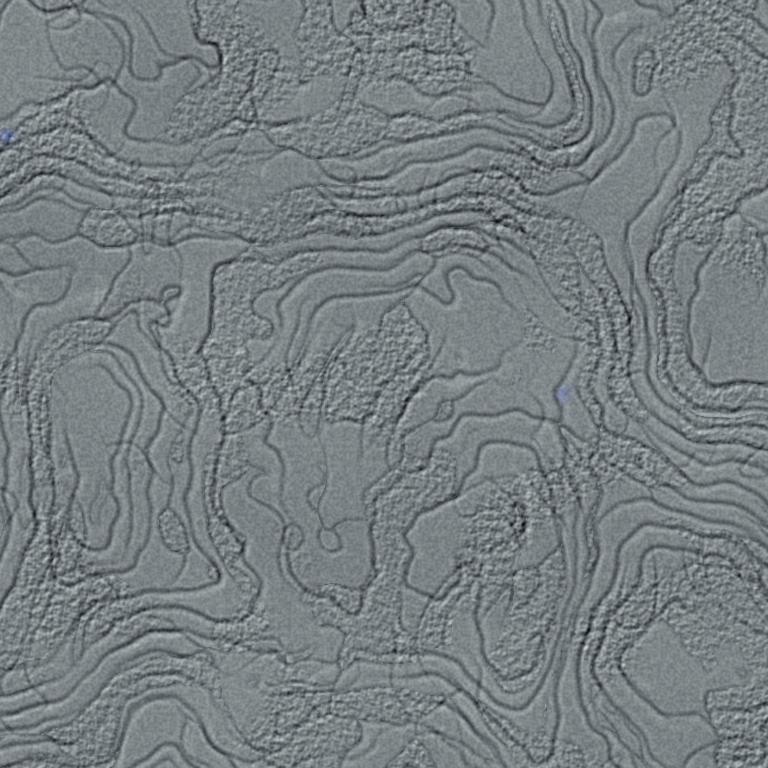
Write a WebGL 2 fragment shader that draws this texture.

```glsl
#version 300 es
precision highp float;

uniform vec2 u_resolution;
out vec4 fragColor;

vec2 hash2(vec2 p) {
  vec3 q = fract(p.xyx * vec3(0.1031, 0.1030, 0.0973));
  q += dot(q, q.yzx + 33.33);
  return fract((q.xx + q.yz) * q.zy);
}

float cornerSlope(vec2 cell, vec2 offset) {
  float angle = 6.28318 * hash2(cell).x;
  return dot(vec2(cos(angle), sin(angle)), offset);
}

// Gradient noise, roughly -0.7 to 0.7
float noise(vec2 p) {
  vec2 i = floor(p), f = p - i;
  vec2 u = f * f * f * (f * (f * 6.0 - 15.0) + 10.0);
  vec2 e = vec2(1.0, 0.0);
  float low = mix(cornerSlope(i, f), cornerSlope(i + e, f - e), u.x);
  float high = mix(cornerSlope(i + e.yx, f - e.yx), cornerSlope(i + e.xx, f - e.xx), u.x);
  return mix(low, high, u.y);
}

// Gap between the two nearest cell centres, and a random id of the nearest
vec2 cells(vec2 p) {
  vec2 i = floor(p), f = p - i;
  float nearest = 8.0, second = 8.0, id = 0.0;
  for (int y = -1; y <= 1; y++) {
    for (int x = -1; x <= 1; x++) {
      vec2 g = vec2(x, y);
      vec2 h = hash2(i + g + 57.0);
      float d = length(g + h - f);
      if (d < nearest) {
        second = nearest;
        nearest = d;
        id = fract(h.x * 7.3 + h.y * 3.1);
      } else {
        second = min(second, d);
      }
    }
  }
  return vec2(second - nearest, id);
}

// x: flowing bands, y: cells stretched along them, z: rounded islands, w: cell id
vec4 reliefFields(vec2 p) {
  vec2 bend = vec2(noise(p * 4.0 + 11.0), noise(p * 4.0 + 37.0));
  vec2 q = p + 0.09 * bend;
  float wobble = 1.1 * noise(p * 9.0 + 5.0) + 0.3 * noise(p * 27.0 + 71.0);
  float bands = 16.0 * (0.65 * q.y + 0.5 * noise(q * vec2(3.2, 2.6) + 23.0)) + wobble;
  float along = 9.0 * q.x + 1.2 * bend.y + 0.5 * noise(p * 16.0 + 91.0);
  vec2 cell = cells(vec2(bands * 0.8, along) + 40.0);
  float islands = 1.7 * noise(q * vec2(15.0, 9.0) + 63.0 + bend) + 0.35;
  return vec4(bands, cell.x * 0.3, islands, cell.y);
}

// Dark groove at whole values, with a lit flank and a pale rim
float crease(float here, float right, float above, float stepSize, float width, vec2 light) {
  vec2 slope = (vec2(right, above) - here) / stepSize;
  float steepness = length(slope) + 0.0001;
  float x = (here - round(here)) / (steepness * width);
  float facing = -dot(slope / steepness, light);
  float rim = abs(x) - 2.3;
  return 0.32 * exp(-rim * rim) - exp(-x * x) + 0.55 * facing * x * exp(-0.3 * x * x);
}

float embossedGrain(vec2 p, vec2 light) {
  return noise(p) - noise(p + 0.6 * light);
}

void main() {
  vec2 p = gl_FragCoord.xy / u_resolution.y;
  vec2 light = normalize(vec2(-0.5, 0.85));
  float stepSize = 0.0006;
  float width = max(0.0026, 0.8 / u_resolution.y);

  vec4 here = reliefFields(p);
  vec4 right = reliefFields(p + vec2(stepSize, 0.0));
  vec4 above = reliefFields(p + vec2(0.0, stepSize));

  // Creases of varying strength
  float bandLines = crease(here.x, right.x, above.x, stepSize, width * 1.15, light);
  float cellLines = crease(here.y, right.y, above.y, stepSize, width, light);
  float islandLines = crease(here.z, right.z, above.z, stepSize, width * 0.9, light);
  float patches = noise(p * 7.0 + 17.0);
  float tone = 0.150 * bandLines * smoothstep(-0.5, 0.1, noise(p * 6.0 + 83.0));
  tone += 0.115 * cellLines * smoothstep(-0.4, 0.2, noise(p * 8.0 + 29.0));
  tone += 0.110 * islandLines * smoothstep(-0.2, 0.25, patches);

  // Gritty strips and fine grain
  float rough = clamp(0.75 * smoothstep(0.6, 0.7, here.w) + smoothstep(0.05, 0.35, patches), 0.0, 1.0);
  float grit = embossedGrain(p * 125.0, light) + 0.7 * embossedGrain(p * 210.0 + 9.0, light);
  tone += rough * (0.19 * grit - 0.02);
  tone += 0.085 * noise(p * 235.0 + 3.0) + 0.05 * noise(p * 110.0 + 51.0);
  tone += 0.035 * noise(p * 5.0 + 45.0) + 0.022;

  vec3 color = vec3(0.464, 0.494, 0.506) + tone * vec3(1.0, 1.03, 0.99);

  // Sparse blue stains
  for (int k = 0; k < 2; k++) {
    vec2 offset = p - hash2(vec2(float(k) * 5.0 + 3.0, 8.0));
    float stain = exp(-dot(offset, offset) / 0.00009) * (0.7 + noise(p * 60.0));
    color += stain * vec3(-0.08, -0.06, 0.12);
  }

  fragColor = vec4(clamp(color, 0.0, 1.0), 1.0);
}
```
